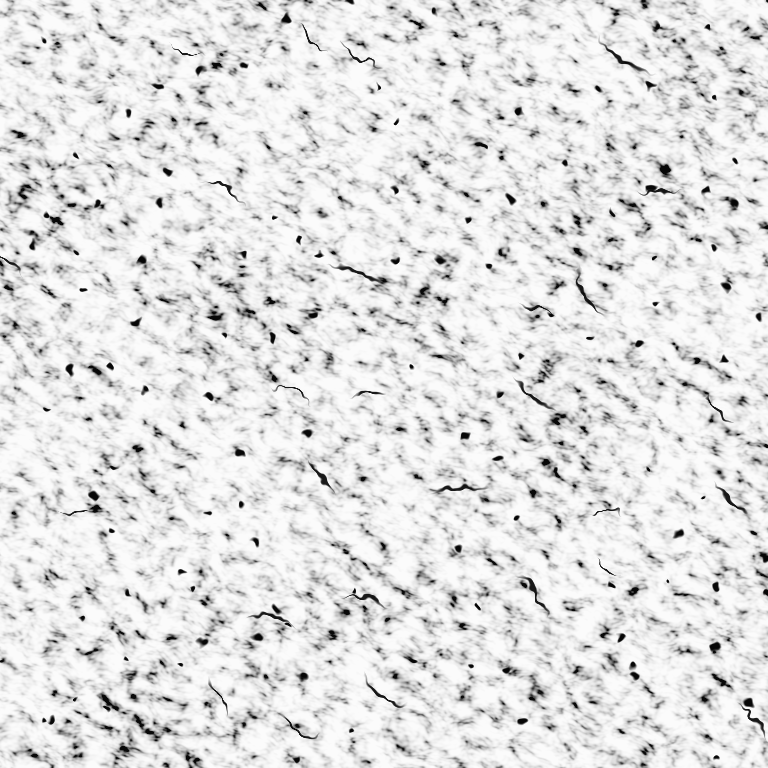
This texture is drawn by a three.js fragment shader. Its source:

```glsl
// Rough white plaster with slanted grey grain, small black pits and short cracks.
// Stretched gradient noise feeds an exponential shade curve; pits and cracks are
// bent ellipses scattered over jittered grids.

varying vec2 vUv;

const float GRAIN_ANGLE = -0.42;
const float TAU = 6.2832;

float hash(vec2 p) {
  return fract(sin(dot(p, vec2(127.1, 311.7))) * 43758.5);
}

// Coordinates along and across a direction
vec2 rotate(vec2 p, float angle) {
  float c = cos(angle);
  float s = sin(angle);
  return vec2(c * p.x + s * p.y, c * p.y - s * p.x);
}

float cornerSlope(vec2 cell, vec2 offset) {
  float angle = TAU * hash(cell);
  return dot(vec2(cos(angle), sin(angle)), offset);
}

// Gradient noise around zero, standard deviation near 0.21
float noise(vec2 p) {
  vec2 cell = floor(p);
  vec2 f = fract(p);
  vec2 w = f * f * (3.0 - 2.0 * f);
  vec2 e = vec2(1.0, 0.0);
  float low = mix(cornerSlope(cell, f), cornerSlope(cell + e.xy, f - e.xy), w.x);
  float high = mix(cornerSlope(cell + e.yx, f - e.yx), cornerSlope(cell + e.xx, f - e.xx), w.x);
  return mix(low, high, w.y);
}

vec2 wobble(vec2 uv, float frequency, float amount) {
  return uv + amount * vec2(noise(uv * frequency + 11.3), noise(uv * frequency + 47.9));
}

// Layered noise stretched along the grain, scaled to unit deviation
float grain(vec2 uv, vec2 frequency) {
  float sum = 0.0;
  float weight = 1.0;
  for (int i = 0; i < 3; i++) {
    float octave = float(i);
    float angle = GRAIN_ANGLE + 0.2 * (octave - 1.0);
    sum += weight * noise(rotate(uv, angle) * frequency + 19.7 * octave);
    frequency *= 2.1;
    weight *= 0.64;
  }
  return sum / 0.265;
}

// Scattered dark marks: halfSize is along and across, spread is the turn range
float marks(vec2 uv, float gridSize, float chance, vec2 halfSize, float spread, float bend, float seed) {
  vec2 home = floor(uv * gridSize);
  float cover = 0.0;
  for (int y = -1; y <= 1; y++) {
    for (int x = -1; x <= 1; x++) {
      vec2 cell = home + vec2(float(x), float(y));
      vec2 key = cell + seed;
      vec2 jitter = vec2(hash(key + 3.1), hash(key + 7.7));
      float angle = GRAIN_ANGLE + spread * (hash(key + 13.3) - 0.5);
      vec2 size = halfSize * mix(0.55, 1.2, hash(key + 23.9));
      vec2 q = rotate(uv - (cell + jitter) / gridSize, angle) / size;
      float curve = bend * (hash(key + 31.7) - 0.5) * size.x / size.y;
      q.y += curve * (q.x * q.x - 0.3);
      float present = step(hash(key), chance);
      cover = max(cover, present * (1.0 - smoothstep(0.55, 1.3, length(q))));
    }
  }
  return cover;
}

void main() {
  vec2 uv = vUv;

  // Grain, with calm and busy regions
  float roughness = grain(wobble(uv, 24.0, 0.008), vec2(38.0, 62.0));
  float region = noise(uv * 7.0 + 5.3);
  float grainShade = exp(-2.75 + 1.0 * roughness + 1.2 * region);

  // Lumpy pits and wavering cracks
  vec2 lumpyUv = wobble(uv, 95.0, 0.006);
  float pits = marks(lumpyUv, 16.0, 0.45, vec2(0.0062, 0.0043), 2.4, 0.6, 40.0);
  float cracks = marks(wobble(lumpyUv, 40.0, 0.01), 7.0, 0.5, vec2(0.03, 0.0024), 1.3, 0.5, 90.0);

  // Soft shadow under the marks, then the full tone
  float light = 1.0 - min(grainShade, 0.97);
  light *= 1.0 - 0.97 * pits;
  light *= 1.0 - 0.9 * cracks;
  gl_FragColor = vec4(vec3(clamp(light, 0.02, 0.985)), 1.0);
}
```
